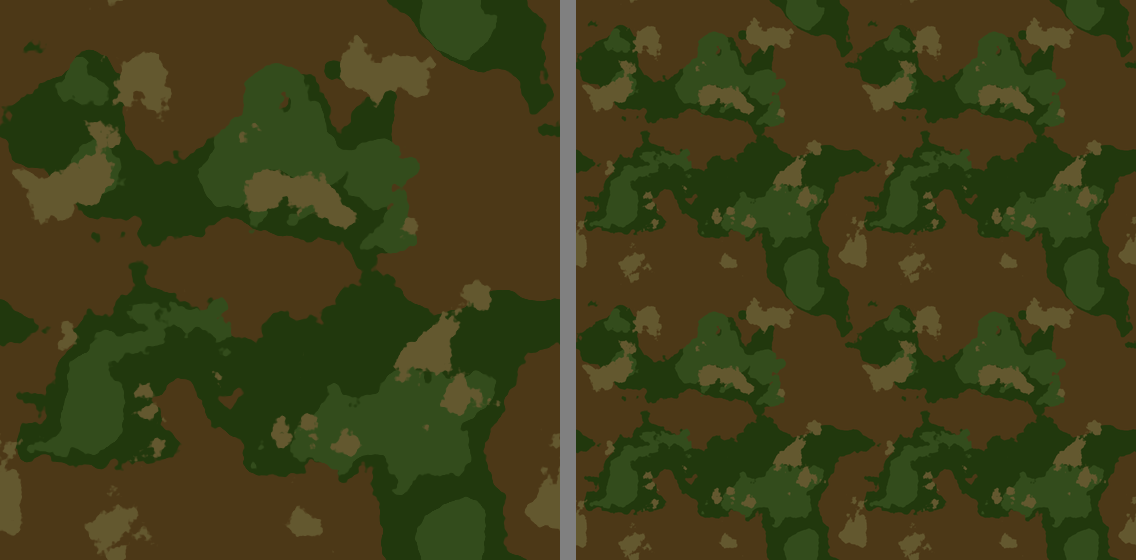
Left: one tile. Right: repeated 2 by 2.
Reproduce this texture procedurally as a WebGL 1 fragment shader.

```glsl
precision highp float;

// Woodland camouflage: brown cloth with dark green, light green and tan patches.
// Each patch layer is a thresholded fractal gradient noise that wraps at the edges;
// the light green leans on the dark green field so that the two cluster together.

#define DARK_CELLS 3.0    // lattice cells across the tile, per layer
#define LIGHT_CELLS 4.0
#define TAN_CELLS 5.0
#define DARK_LEVEL 0.23   // thresholds, in standard deviations
#define LIGHT_LEVEL 1.07
#define TAN_LEVEL 1.37
#define CLUSTERING 0.8    // pull of light green towards dark green
#define GREEN_SOFT 0.03   // half widths of the edge blends
#define TAN_SOFT 0.09

uniform vec2 u_resolution;

const vec3 BROWN = vec3(0.30, 0.22, 0.09);
const vec3 DARK_GREEN = vec3(0.13, 0.22, 0.05);
const vec3 LIGHT_GREEN = vec3(0.20, 0.30, 0.11);
const vec3 TAN = vec3(0.39, 0.345, 0.185);

float hash(vec2 p, float seed) {
  return fract(sin(dot(p, vec2(127.1, 311.7)) + seed * 74.7) * 43758.5453);
}

// Slope contribution of one lattice corner, wrapped to the period.
float corner(vec2 cell, vec2 offset, float period, float seed) {
  vec2 wrapped = floor(mod(cell + 0.5, period));
  float angle = 6.2831853 * hash(wrapped, seed);
  return dot(vec2(cos(angle), sin(angle)), offset);
}

float gradientNoise(vec2 p, float period, float seed) {
  vec2 i = floor(p);
  vec2 f = p - i;
  vec2 s = f * f * f * (f * (f * 6.0 - 15.0) + 10.0);
  vec2 e = vec2(1.0, 0.0);
  float low = mix(corner(i, f, period, seed),
                  corner(i + e.xy, f - e.xy, period, seed), s.x);
  float high = mix(corner(i + e.yx, f - e.yx, period, seed),
                   corner(i + e.xx, f - e.xx, period, seed), s.x);
  return mix(low, high, s.y);
}

// Tiling fractal noise, scaled to a standard deviation of about one.
float patchField(vec2 uv, float cells, float gain, float seed) {
  float sum = 0.0;
  float power = 0.0;
  float amplitude = 1.0;
  for (int octave = 0; octave < 6; octave++) {
    float k = seed + float(octave);
    vec2 shift = vec2(hash(vec2(k, 1.0), 3.0), hash(vec2(k, 2.0), 5.0));
    sum += amplitude * gradientNoise(uv * cells + shift, cells, k);
    power += amplitude * amplitude;
    amplitude *= gain;
    cells *= 2.0;
  }
  return sum / (0.216 * sqrt(power));
}

float cover(float field, float level, float soft) {
  return smoothstep(level - soft, level + soft, field);
}

void main() {
  vec2 uv = gl_FragCoord.xy / u_resolution;

  // Patch fields
  float dark = patchField(uv, DARK_CELLS, 0.46, 11.0);
  float light = patchField(uv, LIGHT_CELLS, 0.43, 29.0) + CLUSTERING * dark;
  light /= sqrt(1.0 + CLUSTERING * CLUSTERING);
  float tan_ = patchField(uv, TAN_CELLS, 0.53, 53.0);

  // Layers from the cloth upwards
  vec3 color = mix(BROWN, DARK_GREEN, cover(dark, DARK_LEVEL, GREEN_SOFT));
  color = mix(color, LIGHT_GREEN, cover(light, LIGHT_LEVEL, GREEN_SOFT));
  color = mix(color, TAN, cover(tan_, TAN_LEVEL, TAN_SOFT));
  gl_FragColor = vec4(color, 1.0);
}
```
